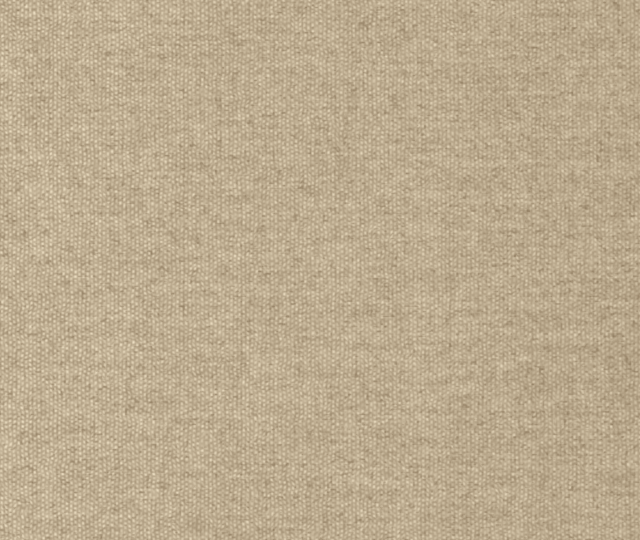
Write a Shadertoy shader that draws this texture.

```glsl
// Fine beige linen canvas: offset woven grains with uneven threads and dark gaps.
#define COLUMNS 132.0
#define ROWS 114.0
#define WEAVE_GAIN 0.62
#define FUZZ_GAIN 0.52
#define WEFT_GAIN 0.32
#define WARP_GAIN 0.14
#define SLUB_GAIN 0.11
#define GAP_GAIN 0.36
#define SIDE_LIGHT 0.17
#define DARK_THREAD vec3(0.650, 0.578, 0.468)
#define LIGHT_THREAD vec3(0.823, 0.762, 0.652)

const float TAU = 6.2831853;

float hash(vec2 p) {
    return fract(sin(dot(p, vec2(12.9898, 78.233))) * 43758.547);
}

float valueNoise(vec2 p) {
    vec2 cell = floor(p);
    vec2 f = fract(p);
    f = f * f * (3.0 - 2.0 * f);
    float low = mix(hash(cell), hash(cell + vec2(1.0, 0.0)), f.x);
    float high = mix(hash(cell + vec2(0.0, 1.0)), hash(cell + 1.0), f.x);
    return mix(low, high, f.y);
}

float centredNoise(vec2 p) {
    return valueNoise(p) - 0.5;
}

// Full rounded thread crossings; every second column is shifted by half a grain.
float weave(vec2 p) {
    vec2 wobble = vec2(centredNoise(p * vec2(25.0, 60.0)),
                       centredNoise(p * vec2(60.0, 30.0) + 31.0));
    vec2 w = p * vec2(COLUMNS, ROWS) + vec2(0.5, 0.9) * wobble;
    w.y += 0.5 * mod(floor(w.x), 2.0);
    vec2 bump = pow(0.5 - 0.5 * cos(TAU * fract(w)), vec2(0.75));
    float strength = 0.7 + 0.6 * hash(floor(w));
    return bump.x * bump.y * strength - 0.31;
}

// Short horizontal runs of thicker or darker weft thread.
float slubs(vec2 p) {
    float dark = valueNoise(p * vec2(24.0, 160.0) + 57.0);
    float light = valueNoise(p * vec2(34.0, 150.0) + 113.0);
    return smoothstep(0.75, 0.97, light) - smoothstep(0.72, 0.97, dark);
}

// Small shadowed openings between the threads.
float gaps(vec2 p) {
    return smoothstep(0.66, 0.95, valueNoise(p * vec2(150.0, 215.0) + 91.0));
}

void mainImage(out vec4 fragColor, in vec2 fragCoord) {
    vec2 p = fragCoord / iResolution.y;
    float across = fragCoord.x / iResolution.x;

    // Light from the left
    float tone = 0.56 + SIDE_LIGHT * (0.5 - across);

    // Weave, clearer on the lit side
    tone += WEAVE_GAIN * mix(1.15, 0.8, across) * weave(p);

    // Uneven threads in both directions
    tone += WEFT_GAIN * centredNoise(p * vec2(14.0, 2.0 * ROWS) + 19.0);
    tone += WARP_GAIN * centredNoise(p * vec2(COLUMNS, 7.0) + 43.0);
    tone += SLUB_GAIN * slubs(p);

    // Loose fibres and dark openings
    tone += FUZZ_GAIN * centredNoise(p * vec2(235.0, 205.0) + 71.0);
    tone -= GAP_GAIN * gaps(p);

    vec3 colour = mix(DARK_THREAD, LIGHT_THREAD, tone);
    fragColor = vec4(clamp(colour, 0.0, 1.0), 1.0);
}
```
